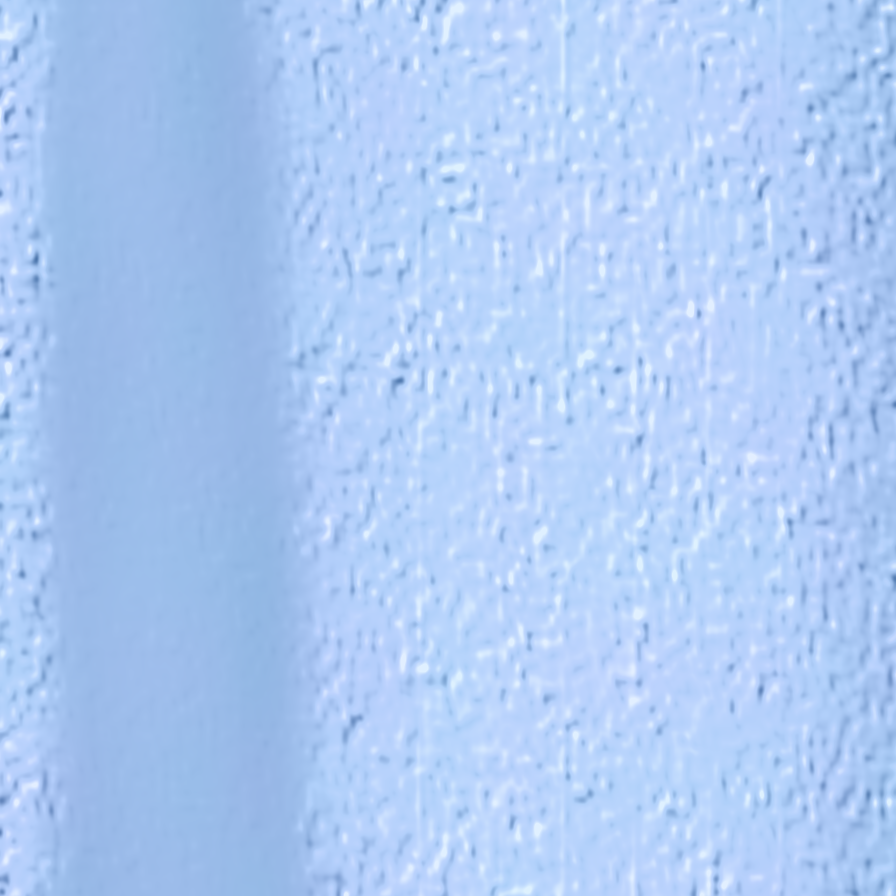
This texture is drawn by a three.js fragment shader. Its source:

```glsl
varying vec2 vUv;

const vec3 SHADE = vec3(0.592, 0.722, 0.903);
const vec3 MID = vec3(0.690, 0.810, 0.980);
const vec3 LIT = vec3(0.732, 0.830, 0.992);
const vec3 GLINT = vec3(0.880, 0.940, 1.000);
const vec3 TINT = vec3(0.022, -0.012, 0.006);

const float FOLD_TOP = 0.285;         // right edge of the shaded fold
const float FOLD_BOTTOM = 0.345;
const float LEFT_EDGE = 0.085;        // lit strip left of the fold
const vec2 GRAIN_SCALE = vec2(125.0, 68.0);
const vec2 RELIEF_SHIFT = vec2(0.0042, -0.0045);
const float GRAIN_DEPTH = 0.85;
const float STREAK_DEPTH = 0.22;
const float CREASE_DEPTH = 0.16;
const int THREADS = 6;
const float THREAD_START = 0.465;
const float THREAD_STEP = 0.080;
const float THREAD_WIDTH = 0.0030;

float hash(vec2 p) {
  vec3 q = fract(vec3(p.xyx) * 0.1031);
  q += dot(q, q.yzx + 33.33);
  return fract((q.x + q.y) * q.z);
}

float noise(vec2 p) {
  vec2 i = floor(p);
  vec2 f = fract(p);
  f = f * f * (3.0 - 2.0 * f);
  float low = mix(hash(i), hash(i + vec2(1.0, 0.0)), f.x);
  float high = mix(hash(i + vec2(0.0, 1.0)), hash(i + vec2(1.0, 1.0)), f.x);
  return mix(low, high, f.y);
}

// Height of the woven surface: upright slubs plus rounder grains
float weave(vec2 p) {
  vec2 q = p + 0.006 * vec2(noise(p * 37.0), noise(p * 41.0 + 9.0));
  float slubs = noise(q * GRAIN_SCALE + 17.0);
  float grains = noise(q * GRAIN_SCALE.yx * vec2(1.3, 0.85) + 61.0);
  return 0.65 * slubs + 0.35 * grains;
}

// Relief lit from the upper left, with sparse strong specks
float relief(vec2 p) {
  float slope = weave(p + RELIEF_SHIFT) - weave(p - RELIEF_SHIFT);
  float patches = 0.35 + 1.1 * noise(p * vec2(24.0, 17.0) + 5.0);
  return slope * (0.45 + 2.0 * abs(slope)) * patches;
}

// Long threads broken into bright dashes with a dark side
float threads(vec2 p) {
  float sum = 0.0;
  for (int i = 0; i < THREADS; i++) {
    float id = float(i);
    float jitter = hash(vec2(id, 7.0)) - 0.5;
    float wobble = 0.003 * (noise(vec2(p.y * 9.0, id * 13.0)) - 0.5);
    float d = p.x - THREAD_START - id * THREAD_STEP - 0.035 * jitter + wobble;
    float dash = noise(vec2(p.y * 44.0, id * 5.0 + 3.0));
    float run = smoothstep(0.15, 0.8, noise(vec2(p.y * 7.0, id * 9.0 + 2.0)));
    float core = exp(-pow(abs(d) / THREAD_WIDTH, 2.0));
    float side = exp(-pow(abs(d - 0.0065) / THREAD_WIDTH, 2.0));
    float strength = 0.5 + 0.6 * hash(vec2(id, 21.0));
    sum += strength * run * (core * (0.15 + 1.2 * dash * dash) - 0.45 * side * dash);
  }
  return sum;
}

void main() {
  vec2 p = vUv;

  // Broad light across the folds
  float drift = 0.016 * (noise(vec2(p.y * 6.0, 4.0)) - 0.5);
  float edge = mix(FOLD_BOTTOM, FOLD_TOP, p.y) + drift;
  float leftLit = 1.0 - smoothstep(0.0, LEFT_EDGE + 0.015 * (1.0 - p.y), p.x + drift);
  float rightLit = smoothstep(edge - 0.025, edge + 0.055, p.x);
  float tone = 0.03 + 0.72 * leftLit + 0.57 * rightLit;
  tone += 0.36 * smoothstep(edge, 0.53, p.x);
  tone -= 0.60 * smoothstep(0.76, 1.02, p.x);
  tone += 0.10 * exp(-pow(abs(p.x - 0.16) / 0.06, 2.0));
  tone -= 0.07 * exp(-pow(abs(p.x - edge + 0.04) / 0.03, 2.0));
  tone += 0.14 * (noise(p * vec2(9.0, 3.5) + 30.0) - 0.5);

  // Cloth texture fades out inside the smooth fold
  float cloth = max(rightLit, smoothstep(0.05, 0.6, leftLit));
  float streak = noise(vec2(p.x * 115.0, p.y * 5.0 + 8.0)) - 0.5;
  vec2 slant = vec2(p.x + 0.45 * p.y, p.y - 0.45 * p.x);
  float crease = noise(slant * vec2(11.0, 62.0) + 44.0) - 0.5;
  float texture = GRAIN_DEPTH * relief(p) * 1.7 + CREASE_DEPTH * crease;
  texture += STREAK_DEPTH * streak * (0.6 + 0.6 * leftLit);
  tone += texture * mix(0.07, 1.0, cloth) * (1.0 + 0.4 * leftLit);
  tone += 0.85 * threads(p) * rightLit;

  // Tone to colour, with a faint lavender to cyan shift
  vec3 color = SHADE + (MID - SHADE) * min(tone / 0.6, 1.0);
  color += (LIT - MID) * clamp((tone - 0.6) / 0.4, 0.0, 1.0);
  color += (GLINT - LIT) * clamp(tone - 1.0, 0.0, 1.0);
  color += TINT * (noise(p * vec2(14.0, 8.0) + 70.0) - 0.5);
  gl_FragColor = vec4(color, 1.0);
}
```
